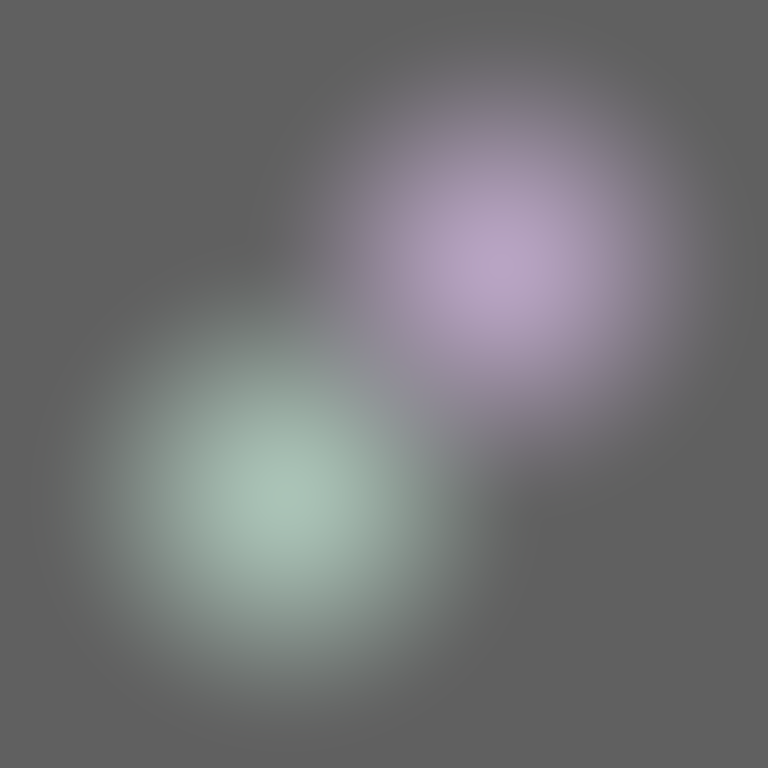
Write a WebGL 2 fragment shader that draws this background.

```glsl
#version 300 es
precision highp float;
// Two soft round glows, sage green and lavender, blending on a flat grey ground.

uniform vec2 u_resolution;
out vec4 fragColor;

// Colours
const vec3 GROUND   = vec3(0.378, 0.378, 0.378);
const vec3 SAGE     = vec3(0.667, 0.765, 0.716);
const vec3 LAVENDER = vec3(0.722, 0.643, 0.765);

// Layout, in units of the canvas
const vec2  SAGE_CENTRE     = vec2(0.373, 0.354);
const vec2  LAVENDER_CENTRE = vec2(0.653, 0.653);
const float GLOW_RADIUS     = 0.34;

// Coverage of a glow: 1 at its centre, easing to 0 at its radius
float glow(vec2 p, vec2 centre, float radius) {
    return 1.0 - smoothstep(0.0, radius, distance(p, centre));
}

void main() {
    // Square units, centred on the canvas
    float side = min(u_resolution.x, u_resolution.y);
    vec2 p = (gl_FragCoord.xy - 0.5 * u_resolution) / side + 0.5;

    // Layers from back to front
    vec3 colour = GROUND;
    colour = mix(colour, SAGE, glow(p, SAGE_CENTRE, GLOW_RADIUS));
    colour = mix(colour, LAVENDER, glow(p, LAVENDER_CENTRE, GLOW_RADIUS));

    fragColor = vec4(colour, 1.0);
}
```
